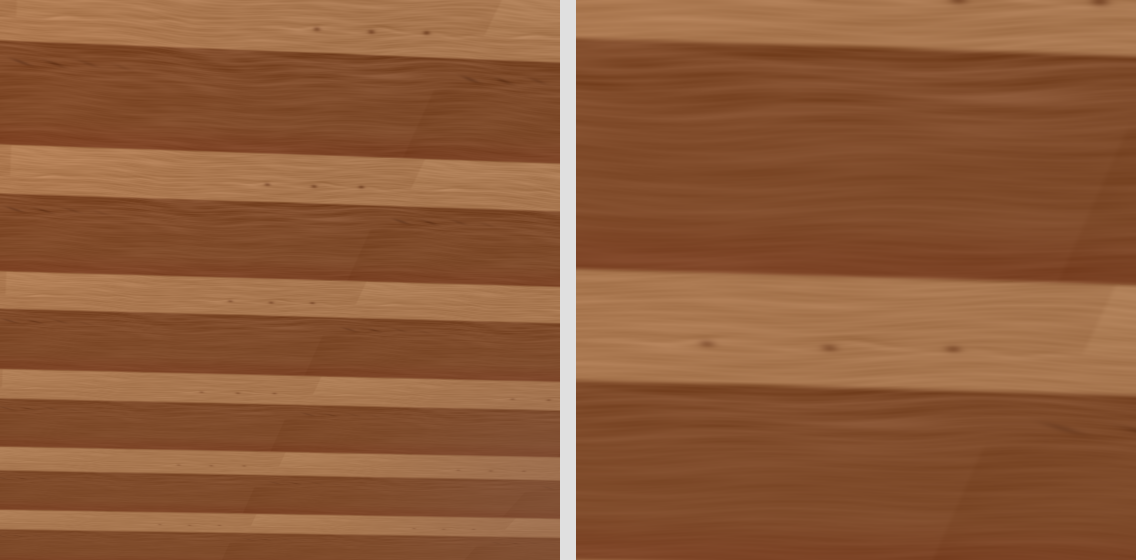
Left, the full canvas; right, a detail of the centre.
This texture is drawn by a three.js fragment shader. Its source:

```glsl
// Pale and dark wooden slats receding downwards, in gentle perspective.
// The canvas is projected onto a plane tiled by one pale and one dark board;
// periodic cellular fibres, warped sines, knots and scratches mark each tile.
varying vec2 vUv;

const float TAU = 6.28319;

vec2 hash2(vec2 p) {
  return fract(sin(vec2(dot(p, vec2(127.1, 311.7)), dot(p, vec2(269.5, 183.3)))) * 43758.5);
}

// Distance to the nearest cell point, wrapping once per tile
float fibres(vec2 tile, vec2 cells) {
  vec2 g = tile * cells, id = floor(g);
  float nearest = 1.0;
  for (int j = -1; j <= 1; j++) {
    for (int i = -1; i <= 1; i++) {
      vec2 c = id + vec2(float(i), float(j));
      nearest = min(nearest, length(c + hash2(mod(c, cells)) - g));
    }
  }
  return nearest;
}

// Soft, slanted spot that wraps along the board
float spot(vec2 tile, vec2 centre, vec2 size, float slant) {
  vec2 d = fract(tile - centre + 0.5) - 0.5;
  d.y -= slant * d.x;
  d /= size;
  return exp(-dot(d, d));
}

void main() {
  // Perspective: depth shrinks towards a horizon below the canvas
  float x = vUv.x;
  float y = (1.0 - vUv.y - 0.0417 * x) / (1.0 - 0.028 * x);
  float depth = 2.005 - y;
  vec2 tile = vec2((x + 0.047) / depth / 0.423, 11.73 / depth - 6.713);
  float s = tile.x, p = fract(tile.y);
  float detail = mix(0.45, 1.0, smoothstep(1.0, 1.8, depth));

  // Pale board fills the first part of each tile
  float soft = 0.0025 * 11.73 / (depth * depth);
  float fromPale = abs(fract(tile.y - 0.1775 + 0.5) - 0.5);
  float pale = 1.0 - smoothstep(0.1775 - soft, 0.1775 + soft, fromPale);

  // Grain: long fibres, fine fibres and bending growth lines
  float bend = 0.016 * sin(TAU * s + 1.0) + 0.008 * sin(TAU * 3.0 * s + 2.0 * sin(TAU * tile.y));
  vec2 bent = tile + vec2(0.0, bend);
  float longGrain = fibres(bent, vec2(4.0, 34.0)) - 0.45;
  float fineGrain = fibres(bent + vec2(0.0, 0.4 * bend), vec2(11.0, 76.0)) - 0.45;
  float growth = sin(TAU * (13.0 * tile.y + 0.7 * sin(TAU * s) + 0.4 * sin(TAU * (2.0 * s + tile.y))));
  float broad = sin(TAU * (s + 3.0 * tile.y) + 2.0 * sin(TAU * (tile.y - s)));

  // Pale wood: a wrinkled seam, a row of knots and a butt joint
  float seam = (p - 0.215 - 0.012 * sin(TAU * 2.0 * s + 0.8) - 0.006 * sin(TAU * 9.0 * s)) / 0.012;
  float wrinkle = seam * exp(-seam * seam) * (0.55 + 0.45 * sin(TAU * 5.0 * s + 2.0 * sin(TAU * s)));
  float knots = 0.0, glints = 0.0;
  for (int i = 0; i < 3; i++) {
    vec2 centre = vec2(0.733 + 0.117 * float(i), 0.222 + 0.004 * sin(2.0 * float(i)));
    knots += spot(tile, centre, vec2(0.008, 0.012), 0.3);
    glints += spot(tile, centre + vec2(-0.03, 0.012), vec2(0.03, 0.008), 0.2);
  }
  float alongPale = fract(s - 0.087);
  float paleJoint = smoothstep(0.0, 0.008, alongPale) * exp(-4.0 * alongPale);
  vec3 paleWood = vec3(0.66, 0.467, 0.312);
  paleWood += vec3(0.03, 0.033, 0.03) * paleJoint * (1.0 - smoothstep(0.2, 0.24, p));
  paleWood += detail * (0.045 * longGrain + 0.05 * fineGrain + 0.006 * growth + 0.007 * broad);
  paleWood += detail * (0.075 * wrinkle + 0.03 * glints);
  paleWood -= detail * vec3(0.16, 0.16, 0.13) * knots;

  // Dark wood: figured upper part, redder lower edge, scratches and a joint
  float figure = 1.0 - smoothstep(0.4, 0.66, p);
  float scratches = 0.0;
  for (int i = 0; i < 4; i++) {
    float k = float(i);
    scratches += spot(tile, vec2(0.106 + 0.075 * k, 0.475 + 0.018 * sin(3.0 * k)),
                      vec2(0.022, 0.010), 0.75) * (1.0 - 0.22 * k);
  }
  float alongDark = fract(s - 0.033);
  float darkJoint = smoothstep(0.0, 0.008, alongDark) * exp(-5.0 * alongDark);
  vec3 darkWood = mix(vec3(0.502, 0.298, 0.17), vec3(0.495, 0.272, 0.155), smoothstep(0.78, 1.0, p));
  darkWood -= 0.018 * darkJoint * smoothstep(0.52, 0.58, p);
  darkWood -= 0.025 * (1.0 - smoothstep(0.355, 0.42, p));
  darkWood += detail * (0.04 + 0.035 * figure) * (longGrain + 0.7 * fineGrain);
  darkWood += detail * ((0.004 + 0.009 * figure) * growth + 0.009 * broad);
  darkWood -= detail * vec3(0.09, 0.07, 0.05) * scratches;

  vec3 colour = mix(darkWood, paleWood, pale);

  // Uneven light: warm at the upper left, dull haze at the lower right
  colour *= 1.0 + vec3(0.035, 0.015, 0.0) * (1.0 - smoothstep(0.0, 0.7, length(vUv - vec2(0.0, 0.8))));
  float haze = 1.0 - smoothstep(0.0, 0.45, length((vUv - vec2(1.0, 0.1)) * vec2(1.0, 1.3)));
  colour = mix(colour, vec3(0.53, 0.37, 0.30), 0.3 * haze);
  gl_FragColor = vec4(colour, 1.0);
}
```
